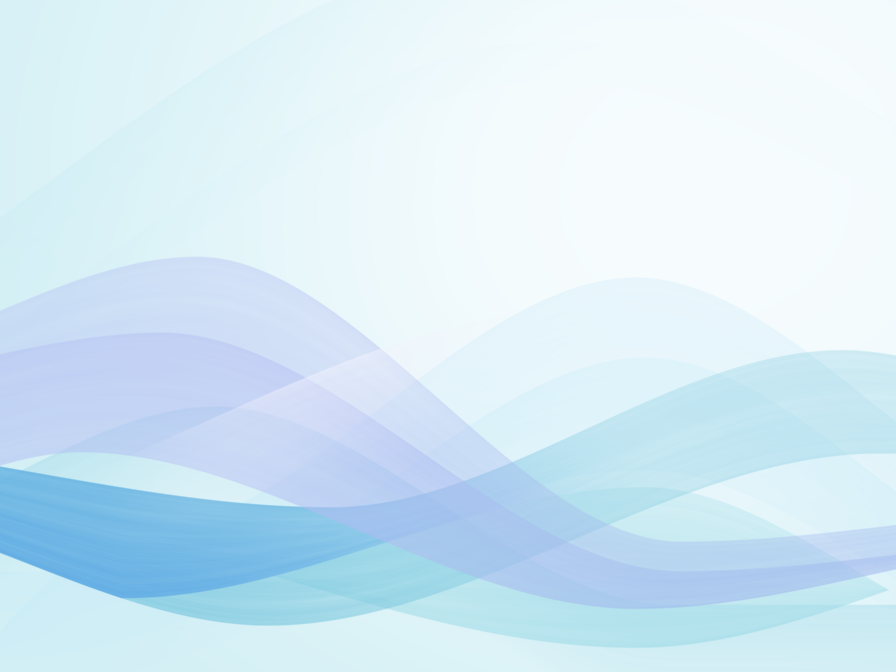
A WebGL 1 fragment shader for this background:

```glsl
precision highp float;
// Translucent ribbons of violet, blue and teal flowing over a pale, softly lit sky.
// Each ribbon lies between two waves eased through turning points, and is
// blended with fine noise streaks that follow its length.
uniform vec2 u_resolution;

float hash(vec2 p) {
  return fract(sin(dot(p, vec2(41.3, 289.1))) * 9173.7);
}

float noise(vec2 p) {
  vec2 i = floor(p), f = fract(p);
  f = f * f * (3.0 - 2.0 * f);
  return mix(mix(hash(i), hash(i + vec2(1, 0)), f.x),
             mix(hash(i + vec2(0, 1)), hash(i + vec2(1, 1)), f.x), f.y);
}

// Height at x of a wave with turning points a, b and c
float wave(float x, vec2 a, vec2 b, vec2 c) {
  return a.y + (b.y - a.y) * smoothstep(a.x, b.x, x)
             + (c.y - b.y) * smoothstep(b.x, c.x, x);
}

// Blend a streaked ribbon over base; opacity runs from its low to its high edge
vec3 ribbon(vec3 base, vec2 p, float high, float low, vec3 tint, vec2 opacity) {
  float soft = 1.0 / u_resolution.y;
  float cover = smoothstep(-soft, soft, high - p.y) * smoothstep(-soft, soft, p.y - low);
  float across = clamp((p.y - low) / max(high - low, 0.01), 0.0, 1.0);
  float streak = 0.6 * noise(vec2(across * 20.0, p.x * 2.5))
               + 0.4 * noise(vec2(across * 65.0 + 7.0, p.x * 5.0));
  float rim = exp(-120.0 * abs(high - p.y)) + exp(-120.0 * abs(p.y - low));
  float alpha = mix(opacity.x, opacity.y, across) * (0.84 + 0.32 * streak + 0.12 * rim);
  return mix(base, tint, clamp(alpha * cover, 0.0, 1.0));
}

void main() {
  vec2 p = gl_FragCoord.xy / u_resolution;
  float x = p.x;

  // Sky, brightest at the upper right
  float light = 1.0 - smoothstep(0.1, 1.0, length((p - vec2(0.8, 0.75)) * vec2(1.0, 0.9)));
  vec3 color = mix(vec3(0.83, 0.94, 0.96), vec3(0.967, 0.988, 0.995), light);

  // Broad faint arcs in the sky
  float arcHigh = wave(x, vec2(-0.45, 0.4), vec2(0.56, 1.06), vec2(1.4, 0.6));
  float arcLow = wave(x, vec2(-0.4, 0.22), vec2(0.62, 0.88), vec2(1.4, 0.5));
  float arcFade = 1.0 - 0.75 * smoothstep(0.0, 0.7, x);
  color = ribbon(color, p, arcHigh, arcLow, vec3(0.74, 0.91, 0.95), vec2(0.05, 0.22) * arcFade);
  color = ribbon(color, p, arcLow + 0.06, arcLow - 0.3, vec3(0.77, 0.92, 0.97), vec2(0.0, 0.1) * arcFade);

  // Pale hill right of centre, with an inner arch
  float hill = wave(x, vec2(-0.12, -0.05), vec2(0.14, 0.2), vec2(0.71, 0.587))
             + wave(x, vec2(0.6, 0.0), vec2(0.71, 0.0), vec2(1.25, -0.387));
  float hillLow = wave(x, vec2(0.0, 0.02), vec2(0.72, 0.3), vec2(1.25, 0.0));
  float arch = wave(x, vec2(0.2, 0.15), vec2(0.72, 0.468), vec2(1.25, 0.1));
  color = ribbon(color, p, hill, hillLow, vec3(0.77, 0.91, 0.97), vec2(0.15, 0.3));
  color = ribbon(color, p, arch, hillLow - 0.05, vec3(0.78, 0.92, 0.97), vec2(0.1, 0.32));

  // Teal arch at the left
  float leftArch = wave(x, vec2(-0.2, 0.2), vec2(0.24, 0.395), vec2(0.75, 0.1));
  color = ribbon(color, p, leftArch, leftArch - 0.16, vec3(0.56, 0.82, 0.9), vec2(0.0, 0.32));

  // Lower cyan band
  float inner = wave(x, vec2(-0.3, 0.18), vec2(0.14, 0.11), vec2(0.72, 0.275))
              + wave(x, vec2(0.6, 0.0), vec2(0.72, 0.0), vec2(1.2, -0.255));
  float cyanLow = wave(x, vec2(-0.1, 0.25), vec2(0.71, 0.036), vec2(1.3, 0.22));
  color = ribbon(color, p, inner, cyanLow, vec3(0.6, 0.85, 0.9), vec2(0.5, 0.3));

  // Teal ribbon with a deep blue heart that fades to the right
  float tealHigh = wave(x, vec2(-0.3, 0.35), vec2(0.37, 0.245), vec2(0.94, 0.479))
                 + wave(x, vec2(0.9, 0.0), vec2(0.94, 0.0), vec2(1.2, -0.06));
  float tealLow = wave(x, vec2(-0.25, 0.26), vec2(0.3, 0.069), vec2(0.98, 0.325));
  float tealFade = mix(0.72, 0.3, smoothstep(0.1, 0.75, x));
  color = ribbon(color, p, tealHigh, tealLow, vec3(0.48, 0.78, 0.87), vec2(1.0, 0.95) * tealFade);
  float deepFade = 1.0 - smoothstep(0.1, 0.75, x);
  color = ribbon(color, p, tealHigh, max(inner, tealLow), vec3(0.34, 0.64, 0.9),
                 vec2(0.72, 0.42) * deepFade);

  // Violet ribbon sweeping from upper left to lower right
  float violetHigh = wave(x, vec2(-0.25, 0.44), vec2(0.22, 0.618), vec2(0.76, 0.194))
                   + wave(x, vec2(0.7, 0.0), vec2(0.76, 0.0), vec2(1.25, 0.051));
  float violetMid = wave(x, vec2(-0.25, 0.42), vec2(0.18, 0.505), vec2(0.76, 0.15))
                  + wave(x, vec2(0.7, 0.0), vec2(0.76, 0.0), vec2(1.25, 0.05));
  float violetLow = wave(x, vec2(-0.2, 0.24), vec2(0.09, 0.327), vec2(0.71, 0.094))
                  + wave(x, vec2(0.6, 0.0), vec2(0.71, 0.0), vec2(1.25, 0.106));
  vec3 violet = mix(vec3(0.7, 0.74, 0.95), vec3(0.62, 0.71, 0.93), smoothstep(0.3, 0.8, x));
  color = ribbon(color, p, violetHigh, violetLow, violet, vec2(0.46, 0.36));
  color = ribbon(color, p, violetMid, violetLow, violet, vec2(0.12, 0.42));

  // White veil rising through the centre
  float veil = wave(x, vec2(-0.2, 0.2), vec2(0.65, 0.54), vec2(1.3, 0.3));
  float veilFade = smoothstep(0.1, 0.35, x) * (1.0 - smoothstep(0.4, 0.62, x));
  color = ribbon(color, p, veil, veil - 0.17, vec3(0.95, 0.95, 0.99), vec2(0.0, 0.45) * veilFade);

  gl_FragColor = vec4(color, 1.0);
}
```
